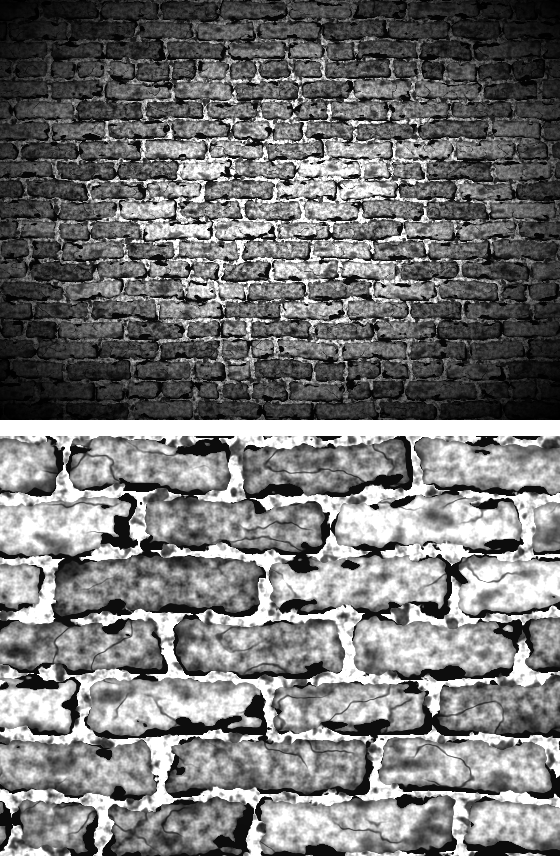
Top, the full canvas; bottom, a detail of the centre.
This texture is drawn by a Shadertoy shader. Its source:

```glsl
// Weathered grey brick wall with rough pale mortar, dark crevices and a spotlight falloff.

const float COLUMNS = 9.0;         // bricks across
const float ROWS = 21.0;           // courses up
const float BOND_TURNS = 11.0;     // whole bricks of stagger over all courses
const float JOINT_JITTER = 0.22;   // in brick lengths
const float HALF_BRICK_RATE = 0.10;
const float HALF_COURSE_RATE = 0.75;
const vec2 MORTAR_HALF = vec2(0.13, 0.10); // in course heights, as are the next four
const float CORNER_RADIUS = 0.15;
const float EDGE_ROUGHNESS = 0.13;
const float COURSE_WAVE = 0.16;
const float CHIP_DEPTH = 0.5;
const float BRICK_DARK = 0.40;
const float BRICK_LIGHT = 0.82;
const float MORTAR_TONE = 0.90;
const float CREVICE_TONE = 0.04;
const vec2 LIGHT_RADII = vec2(0.08, 1.5); // full light to none, in half canvases
const float EXPOSURE = 1.30;

float hash(vec2 p) {
    vec3 q = fract(vec3(p.xyx) * 0.1031);
    q += dot(q, q.yzx + 33.33);
    return fract((q.x + q.y) * q.z);
}

vec2 gradient(vec2 corner, vec2 period) {
    float angle = 6.28318 * hash(mod(corner, period) + period.yx);
    return vec2(cos(angle), sin(angle));
}

// Gradient noise over the canvas, wrapping after a whole number of cells.
float noise(vec2 uv, vec2 period) {
    vec2 p = uv * period;
    vec2 i = floor(p), f = p - i;
    vec2 u = f * f * f * (f * (f * 6.0 - 15.0) + 10.0);
    vec2 e = vec2(1.0, 0.0);
    float a = dot(gradient(i, period), f);
    float b = dot(gradient(i + e.xy, period), f - e.xy);
    float c = dot(gradient(i + e.yx, period), f - e.yx);
    float d = dot(gradient(i + e.xx, period), f - e.xx);
    return 1.4 * mix(mix(a, b, u.x), mix(c, d, u.x), u.y);
}

float fbm(vec2 uv, vec2 period) {
    float sum = 0.0, amplitude = 0.6;
    for (int octave = 0; octave < 3; octave++) {
        sum += amplitude * noise(uv, period);
        period *= 2.0;
        amplitude *= 0.6;
    }
    return sum;
}

float roundedBox(vec2 p, vec2 halfSize, float radius) {
    vec2 q = abs(p) - halfSize + radius;
    return length(max(q, 0.0)) + min(max(q.x, q.y), 0.0) - radius;
}

float jointOffset(float column, float row) {
    return JOINT_JITTER * hash(vec2(mod(column, COLUMNS), row) + 17.0);
}

// Centre and half length of the brick around x, in brick lengths, and its random seed.
void findBrick(float x, float row, out float centre, out float halfLength, out vec2 seed) {
    float column = floor(x);
    if (x < column + jointOffset(column, row)) column -= 1.0;
    float left = column + jointOffset(column, row);
    float right = column + 1.0 + jointOffset(column + 1.0, row);
    seed = vec2(mod(column, COLUMNS), row);

    // Some bricks, and most of a few courses, are cut in two.
    float rate = mod(row, 16.0) == 1.0 ? HALF_COURSE_RATE : HALF_BRICK_RATE;
    if (hash(seed + 41.0) < rate) {
        float cut = mix(left, right, 0.42 + 0.16 * hash(seed + 59.0));
        if (x < cut) right = cut;
        else { left = cut; seed.x += 0.5; }
    }
    centre = 0.5 * (left + right);
    halfLength = 0.5 * (right - left);
}

void mainImage(out vec4 fragColor, in vec2 fragCoord) {
    vec2 uv = fragCoord / iResolution.xy;
    float pixel = 0.7 * ROWS / iResolution.y;
    float brickAspect = iResolution.x / iResolution.y * ROWS / COLUMNS;

    // Brick layout
    float y = uv.y * ROWS + COURSE_WAVE * noise(uv, vec2(11.0, 8.0));
    float row = mod(floor(y), ROWS);
    float x = uv.x * COLUMNS + row * BOND_TURNS / ROWS + 0.03 * noise(uv, vec2(32.0, 24.0));
    float centre, halfLength;
    vec2 seed;
    findBrick(x, row, centre, halfLength, seed);
    vec2 p = vec2((x - centre) * brickAspect, fract(y) - 0.5);
    vec2 halfSize = vec2(halfLength * brickAspect, 0.5) - MORTAR_HALF;

    // Worn brick edge, chips kept near the rim, and the crevice beneath
    float rough = fbm(uv, vec2(64.0, 48.0));
    float patches = fbm(uv, vec2(26.0, 33.0));
    float grain = fbm(uv, vec2(150.0, 112.0));
    float edge = roundedBox(p, halfSize, CORNER_RADIUS) + EDGE_ROUGHNESS * rough;
    float chip = CHIP_DEPTH * smoothstep(0.15, 0.6, patches) * smoothstep(-0.32, -0.08, edge);
    float brickMask = 1.0 - smoothstep(-pixel, pixel, edge + chip);
    float creviceWidth = 0.025 + 0.22 * noise(uv, vec2(44.0, 40.0)) + 0.08 * grain;
    float shadowEdge = roundedBox(p + vec2(-0.03, 0.05), halfSize, CORNER_RADIUS);
    float creviceMask = 1.0 - smoothstep(-pixel, pixel, shadowEdge + EDGE_ROUGHNESS * rough - creviceWidth);

    // Brick face: uneven firing, soot, speckle and fine cracks
    float brick = mix(BRICK_DARK, BRICK_LIGHT, hash(seed + 73.0));
    brick += 0.45 * grain + 0.22 * rough;
    brick *= 1.0 - 0.6 * smoothstep(0.08, 0.55, -patches);
    float crack = 1.0 - smoothstep(0.0, 0.07, abs(noise(uv, vec2(30.0, 36.0)) + 0.25 * rough));
    brick *= 1.0 - 0.6 * crack * smoothstep(0.0, 0.3, noise(uv, vec2(19.0, 15.0)));
    brick *= mix(0.6, 1.0, smoothstep(0.0, 0.13, -edge - chip));

    // Crumbly mortar with dark pits
    float mortar = MORTAR_TONE + 0.9 * grain;
    mortar *= 1.0 - 0.75 * smoothstep(0.1, 0.4, rough);
    float tone = mix(mortar, CREVICE_TONE, creviceMask);
    tone = max(mix(tone, brick, brickMask), CREVICE_TONE);

    // Spotlight, equal on opposite edges
    float light = 1.0 - smoothstep(LIGHT_RADII.x, LIGHT_RADII.y, length(2.0 * uv - 1.0));
    fragColor = vec4(vec3(clamp(tone * light * EXPOSURE, 0.0, 1.0)), 1.0);
}
```
